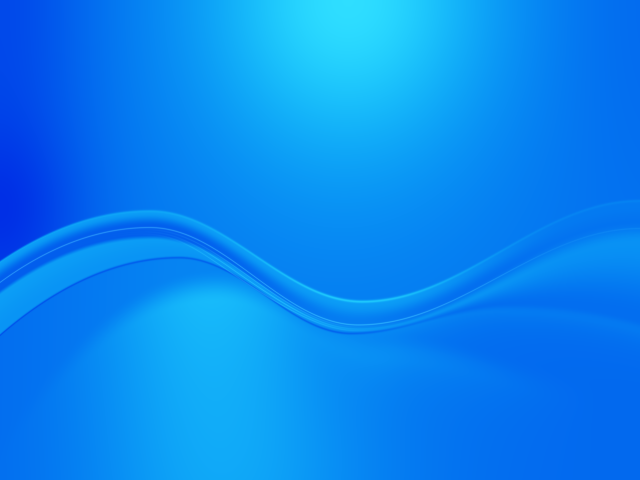
Reproduce this background procedurally as a Shadertoy shader.

```glsl
// Draws a glossy blue ribbon wave flowing under a cyan glow.

const float PI = 3.14159265;

// Soft elliptical spot, 1 at its centre
float spot(vec2 p, vec2 centre, vec2 size) {
    vec2 q = (p - centre) / size;
    return exp(-dot(q, q));
}

// One-dimensional soft bump
float bump(float x, float centre, float width) {
    float q = (x - centre) / width;
    return exp(-q * q);
}

// Antialiased step, 1 where d is positive
float edge(float d, float softness) {
    float s = max(softness, 0.8 / iResolution.y);
    return smoothstep(-s, s, d);
}

// Thin smooth line around d = 0
float hairline(float d, float width) {
    return bump(d, 0.0, max(width, 0.8 / iResolution.y));
}

// Cosine ease between two heights
float ease(float x, vec2 a, vec2 b) {
    float u = clamp((x - a.x) / (b.x - a.x), 0.0, 1.0);
    return mix(a.y, b.y, 0.5 - 0.5 * cos(PI * u));
}

// Height of a curve: parabola up to the crest, down to the trough, on to the end
float wave(float x, vec2 crest, vec2 trough, vec2 end, float bend, float endBend) {
    float before = min(x - crest.x, 0.0);
    float after = max(x - end.x, 0.0);
    float y = x < trough.x ? ease(x, crest, trough) : ease(x, trough, end);
    return y - bend * before * before - endBend * after * after;
}

// Backdrop above the ribbon
float skyTone(vec2 p) {
    float tone = 0.45;
    tone += 0.25 * spot(p, vec2(0.55, 1.0), vec2(0.22, 0.30));
    tone += 0.17 * spot(p, vec2(0.53, 1.0), vec2(0.28, 0.55));
    tone -= 0.17 * bump(p.x, 0.0, 0.14);
    tone -= 0.10 * spot(p, vec2(0.0, 0.57), vec2(0.12, 0.16));
    return tone - 0.04 * spot(p, vec2(1.0), vec2(0.15, 0.4));
}

// Glowing hill and soft ridge below the ribbon
float floorTone(vec2 p, float ribbonBottom) {
    float hill = wave(p.x, vec2(0.34, 0.405), vec2(0.60, 0.275), vec2(1.0, 0.17), 3.0, 0.0);
    float depth = hill - p.y;
    float inside = edge(depth, 0.035);
    float right = smoothstep(0.45, 0.62, p.x);
    float tone = 0.41 + 0.11 * bump(p.x, 0.33, 0.26);
    tone += 0.22 * inside * bump(p.x, 0.33, 0.17) * exp(-max(depth, 0.0) / 0.55);
    tone += 0.10 * inside * right * exp(-max(depth, 0.0) / 0.07) * (1.0 - smoothstep(0.65, 0.95, p.x));
    tone += 0.05 * spot(p, vec2(0.5, 0.0), vec2(0.25, 0.22));
    return tone + 0.09 * right * exp(-max(ribbonBottom - p.y, 0.0) / 0.035);
}

// Tone to colour: deep blue through azure to cyan
vec3 blueRamp(float tone) {
    float g = clamp(tone, 0.0, 1.0);
    return vec3(0.32 * g * g * g * g, g, min(0.875 + 0.145 * g, 1.0));
}

void mainImage(out vec4 fragColor, in vec2 fragCoord) {
    vec2 p = fragCoord / iResolution.xy;
    float x = p.x;

    // Ribbon curves from top to bottom
    float top = wave(x, vec2(0.234, 0.561), vec2(0.566, 0.372), vec2(1.0, 0.582), 1.93, 0.0);
    float fold = wave(x, vec2(0.234, 0.519), vec2(0.56, 0.316), vec2(1.0, 0.517), 2.09, 0.0);
    float bottom = wave(x, vec2(0.28, 0.4635), vec2(0.55, 0.305), vec2(0.79, 0.358), 2.06, 0.87);
    float left = 1.0 - smoothstep(0.22, 0.42, x);
    float right = smoothstep(0.6, 0.9, x);
    float valley = bump(x, 0.55, 0.16);

    // Upper face: lit rim that darkens towards the fold
    float across = (top - p.y) / (top - fold);
    float rimTone = 0.61 - 0.13 * right;
    float deepTone = 0.37 + 0.12 * valley + 0.08 * right;
    float upperFace = mix(rimTone, deepTone, smoothstep(0.1, 0.75, across));

    // Lower face: bright under the fold, dimmer towards the bottom
    float down = (fold - p.y) / max(fold - bottom, 0.004);
    float lowerFace = mix(0.62 - 0.05 * right, mix(0.58, 0.43, smoothstep(0.4, 0.75, x)), smoothstep(0.1, 0.9, down));

    // Stack the layers
    float tone = mix(skyTone(p), upperFace, edge(top - p.y, 0.003));
    tone = mix(tone, lowerFace, edge(fold - 0.014 * left - p.y, 0.006 + 0.016 * right));
    tone = mix(tone, floorTone(p, bottom), edge(bottom - p.y, 0.002 + 0.012 * right));

    // Rim highlight and dark lower seam
    tone += (0.07 + 0.15 * valley) * hairline(p.y - top, 0.003) * (1.0 - 0.4 * right);
    tone -= 0.15 * hairline(p.y - bottom, 0.0025) * (1.0 - smoothstep(0.5, 0.68, x));

    // Fine strands that fan out along the descent
    float strands = 0.0;
    for (int i = 0; i < 4; i++) {
        float k = float(i);
        float offset = k * (0.004 + 0.005 * bump(x, 0.36, 0.09));
        float strength = k < 0.5 ? 1.0 - 0.8 * right : 0.6 * bump(x, 0.41, 0.13);
        strands += strength * hairline(p.y - fold - 0.007 + offset, 0.0016);
    }
    vec3 strandLight = vec3(0.12, 0.17, 0.04);
    fragColor = vec4(clamp(blueRamp(tone) + strandLight * strands, 0.0, 1.0), 1.0);
}
```
